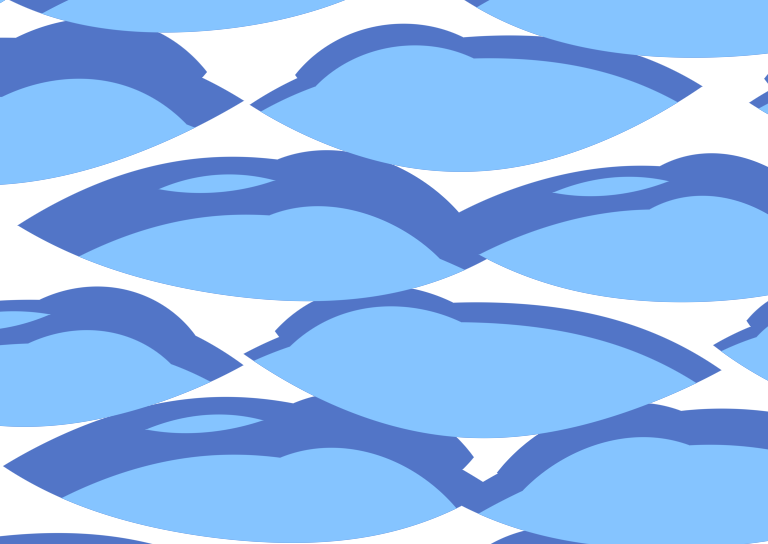
A Shadertoy shader for this pattern:

```glsl
// Flat stylised clouds: staggered, jittered rows of wide lens shapes with a bump
// on top. Each cloud is dark blue; a lowered copy of its outline, clipped to the
// cloud, is filled light blue so that a shadow rim stays along the upper edge.

const vec3 SKY_WHITE = vec3(1.0);
const vec3 RIM_BLUE = vec3(0.32, 0.46, 0.78);
const vec3 BODY_BLUE = vec3(0.52, 0.77, 1.0);
const vec2 CELL = vec2(0.84, 0.23);

vec4 hash4(vec2 c) {
    return fract(sin(c.x * vec4(127.1, 269.5, 113.5, 71.7)
                   + c.y * vec4(311.7, 183.3, 271.9, 93.1) + 1.7) * 43758.5);
}

// Distance to the overlap of two discs, with half width and half height
float lens(vec2 q, float halfWidth, float halfHeight) {
    float radius = (halfWidth * halfWidth + halfHeight * halfHeight) / (2.0 * halfHeight);
    return length(vec2(q.x, abs(q.y) + radius - halfHeight)) - radius;
}

// Lens with one bump on its shoulder; roundness blunts the tips
float cloud(vec2 q, vec2 size, float bumpX, float roundness) {
    float base = lens(q, size.x, size.y);
    float bump = lens(q - size * vec2(bumpX, 0.5), 0.45 * size.x, 0.75 * size.y);
    return min(base, bump) - roundness;
}

void mainImage(out vec4 fragColor, in vec2 fragCoord) {
    vec2 p = fragCoord / iResolution.y;
    float edge = 0.7 / iResolution.y;

    // Slow waves loosen the arcs
    p += 0.008 * sin(p.yx * vec2(9.0, 7.0) + vec2(0.5, 2.0));

    float body = 1.0;
    float lit = 1.0;
    float baseRow = floor(p.y / CELL.y);

    for (int j = -2; j <= 2; j++) {
        float row = baseRow + float(j);
        float stagger = 0.5 * mod(row, 2.0);
        float baseColumn = floor(p.x / CELL.x - stagger);

        for (int i = -1; i <= 1; i++) {
            vec2 id = vec2(baseColumn + float(i), row);
            vec4 place = hash4(id);
            vec4 form = hash4(id + 37.0);

            // Local frame: jitter, slight tilt, size
            vec2 jitter = (place.xy - 0.5) * vec2(0.16, 0.2);
            vec2 q = p - (id + vec2(stagger, 0.0) + 0.5 + jitter) * CELL;
            q.y += (place.z - 0.5) * 0.14 * q.x;
            float scale = mix(0.83, 1.14, place.w);
            float roundness = mix(0.004, 0.036, form.x);
            vec2 size = scale * (vec2(0.40, 0.123) - roundness);
            float side = form.y < 0.4 ? -1.0 : 1.0;
            float bumpX = side * mix(0.3, 0.5, form.z);

            // Cloud outline, and the lowered copy that carries the light
            float rim = 0.035 + 0.075 * form.w * form.w;
            float outline = cloud(q, size, bumpX, roundness);
            float inner = cloud(q + vec2(-0.025 * side, rim), size, bumpX - 0.12 * side, roundness);

            // Thin highlight inside the thickest rims
            if (rim > 0.075) {
                vec2 f = q - vec2(-0.2 * side * size.x, size.y + roundness - 0.5 * rim);
                f.y -= 0.12 * side * f.x;
                inner = min(inner, lens(f, 0.1, 0.014) - 0.002);
            }
            body = min(body, outline);
            lit = min(lit, max(outline, inner));
        }
    }

    vec3 color = mix(RIM_BLUE, SKY_WHITE, smoothstep(-edge, edge, body));
    color = mix(BODY_BLUE, color, smoothstep(-edge, edge, lit));
    fragColor = vec4(color, 1.0);
}
```
